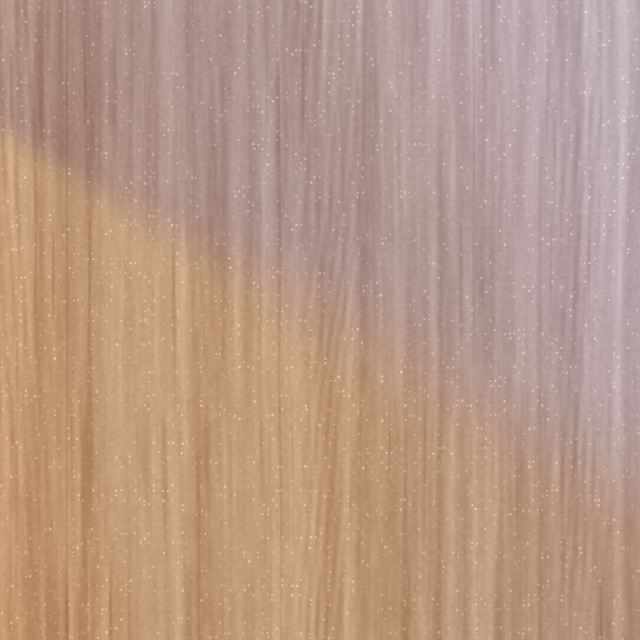
Write a WebGL 1 fragment shader that draws this texture.

```glsl
precision highp float;
// Vertical wood grain with warm light below a soft diagonal shadow edge.
uniform vec2 u_resolution;

const vec3 GOLDEN = vec3(0.730, 0.555, 0.390);
const vec3 PEACH = vec3(0.768, 0.618, 0.482);
const vec3 TAN = vec3(0.695, 0.560, 0.470);
const vec3 BROWN = vec3(0.655, 0.530, 0.475);
const vec3 MAUVE = vec3(0.685, 0.580, 0.562);
const vec3 LILAC = vec3(0.735, 0.670, 0.700);
const vec3 GRAIN_TINT = vec3(0.90, 1.0, 1.05);
const float EDGE_HEIGHT = 0.79;
const float EDGE_SLOPE = 0.55;
const float BROAD_CONTRAST = 0.060;
const float STREAK_CONTRAST = 0.085;
const float FINE_CONTRAST = 0.070;
const float FIGURE_CONTRAST = 0.032;
const float MOTTLE_CONTRAST = 0.035;
const float SPECK_CELLS = 135.0;
const float SPECK_SHARE = 0.13;
const float SPECK_GAIN = 0.13;

float hash(vec2 p) {
  return fract(sin(dot(p, vec2(127.1, 311.7))) * 43758.5453);
}

float noise(vec2 p) {
  vec2 cell = floor(p);
  vec2 f = fract(p);
  f = f * f * (3.0 - 2.0 * f);
  return mix(mix(hash(cell), hash(cell + vec2(1.0, 0.0)), f.x),
             mix(hash(cell + vec2(0.0, 1.0)), hash(cell + 1.0), f.x), f.y);
}

// Noise centred on zero, stretched along the boards.
float streak(vec2 p, float across, float along) {
  return noise(vec2(p.x * across, p.y * along) + across) - 0.5;
}

// Slanted, gently curved growth lines inside one vertical band.
float figure(vec2 p, float center, float width, float slant) {
  float offset = p.x - center;
  float band = exp(-offset * offset / (width * width));
  float bend = slant * (p.y - 0.5) + 0.025 * streak(p, 4.0, 3.0);
  float x = offset - bend;
  float phase = x * 370.0 + 5.0 * noise(vec2(x * 28.0, p.y * 2.0));
  float strength = 0.35 + 0.65 * noise(vec2(x * 60.0 + center * 90.0, p.y * 3.0));
  return band * strength * sin(phase);
}

// Lit wood, shaded wood and the diagonal border between them.
vec3 lighting(vec2 p) {
  vec3 warm = mix(GOLDEN, PEACH, smoothstep(-0.05, 0.30, p.x + 0.25 * p.y));
  warm = mix(warm, TAN, smoothstep(0.45, 0.95, p.x));
  float sheen = 0.85 * p.x + 0.40 * p.y;
  vec3 cool = mix(BROWN, MAUVE, smoothstep(0.35, 0.70, sheen));
  cool = mix(cool, LILAC, smoothstep(0.72, 1.22, sheen));
  float height = p.y - EDGE_HEIGHT + EDGE_SLOPE * p.x;
  height += 0.035 * (noise(p * 5.0) - 0.5);
  float softness = mix(0.035, 0.15, smoothstep(0.0, 0.8, p.x));
  return mix(warm, cool, smoothstep(-softness, softness, height));
}

float grain(vec2 p) {
  vec2 q = p;
  q.x += 0.010 * streak(p, 5.0, 2.0) + 0.003 * streak(p, 16.0, 5.0);
  float tone = BROAD_CONTRAST * streak(q, 15.0, 0.8);
  tone += STREAK_CONTRAST * streak(q, 62.0, 1.7);
  tone += FINE_CONTRAST * streak(q, 145.0, 4.0);
  tone += 0.5 * FINE_CONTRAST * streak(q, 230.0, 22.0);

  // Leaning figure, sparse dark pores and one long seam.
  float lines = figure(p, 0.51, 0.055, 0.10);
  lines += 0.8 * figure(p, 0.025, 0.045, -0.07);
  lines += 0.7 * figure(p, 0.90, 0.050, 0.08);
  lines += 0.5 * figure(p, 0.32, 0.040, -0.05);
  tone += FIGURE_CONTRAST * lines;
  float pore = noise(vec2(q.x * 105.0, p.y * 3.5) + 37.0);
  tone -= 0.055 * smoothstep(0.76, 0.97, pore);
  float seam = (p.x - 0.105 - 0.002 * streak(p, 2.0, 4.0)) / 0.0025;
  tone -= 0.065 * exp(-seam * seam) * (0.6 + 0.4 * noise(vec2(3.0, p.y * 8.0)));
  return tone;
}

// Tiny pale flecks scattered at random, one at most per cell.
float specks(vec2 p) {
  vec2 grid = p * SPECK_CELLS;
  vec2 cell = floor(grid);
  vec2 center = 0.3 + 0.4 * vec2(hash(cell + 11.0), hash(cell + 29.0));
  float present = step(1.0 - SPECK_SHARE, hash(cell + 53.0));
  float size = mix(0.18, 0.32, hash(cell + 71.0));
  float edge = SPECK_CELLS / u_resolution.y * 0.5;
  float spot = 1.0 - smoothstep(size - edge, size + edge, length(fract(grid) - center));
  return present * spot * mix(0.35, 1.0, hash(cell + 97.0));
}

void main() {
  vec2 p = gl_FragCoord.xy / u_resolution.y;
  vec3 color = lighting(p) + grain(p) * GRAIN_TINT;
  float mottle = noise(p * vec2(250.0, 210.0)) - 0.5;
  color += MOTTLE_CONTRAST * mottle;
  color += SPECK_GAIN * specks(p);
  gl_FragColor = vec4(clamp(color, 0.0, 1.0), 1.0);
}
```
